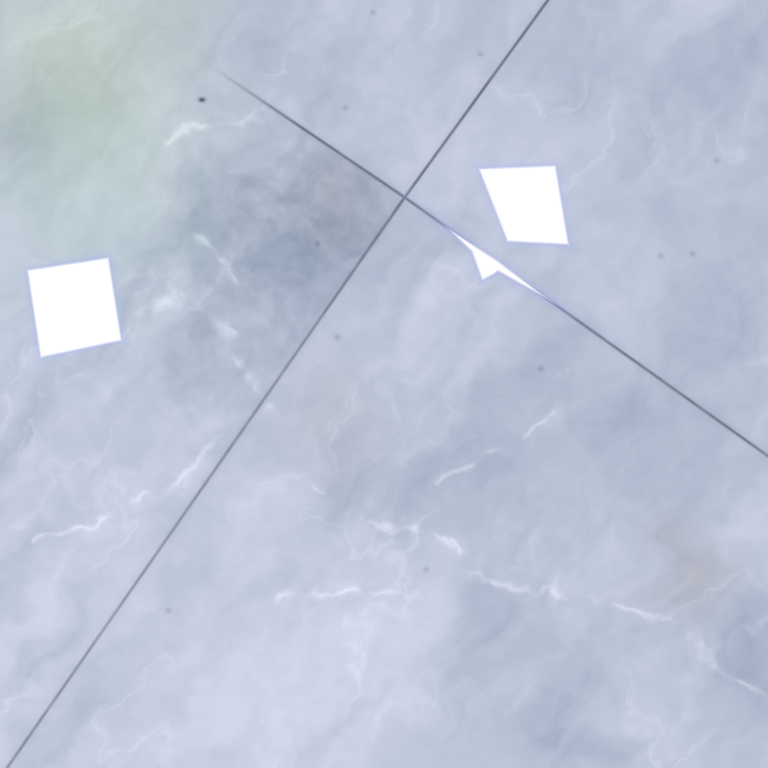
Write a WebGL 2 fragment shader that draws this texture.

```glsl
#version 300 es
precision highp float;
uniform vec2 u_resolution;
out vec4 fragColor;
#define STONE vec3(0.738, 0.770, 0.845)
#define MOSS vec3(0.755, 0.805, 0.785)
#define RUST vec3(0.73, 0.72, 0.74)
#define GROUT vec3(0.38, 0.41, 0.48)
#define HALO vec3(0.66, 0.70, 0.95)
#define CROSS vec2(0.527, 0.743)
#define SEAM_WIDTH 0.0016
#define VEIN_WIDTH 0.0045
#define VEIN_GAIN 0.075
#define GRAIN_GAIN 0.11
#define MOTTLE_GAIN 0.065

// Soft tonal patches: centre, radius, tone
const vec4 PATCHES[12] = vec4[12](
  vec4(0.45, 0.375, 0.050, -0.055), vec4(0.54, 0.36, 0.060, -0.060),
  vec4(0.64, 0.43, 0.075, -0.045), vec4(0.74, 0.51, 0.080, -0.035),
  vec4(0.98, 0.16, 0.060, -0.070), vec4(0.76, 0.04, 0.070, -0.035),
  vec4(0.64, 0.22, 0.055, -0.040), vec4(0.92, 0.82, 0.200, -0.030),
  vec4(0.18, 0.08, 0.250, 0.030), vec4(0.45, 0.12, 0.200, 0.025),
  vec4(0.08, 0.38, 0.150, 0.015), vec4(0.01, 0.84, 0.070, -0.050));
// Pale mineral veins: start, end
const vec4 VEINS[12] = vec4[12](
  vec4(0.25, 0.705, 0.31, 0.635), vec4(0.17, 0.582, 0.23, 0.605),
  vec4(0.25, 0.60, 0.34, 0.485), vec4(0.29, 0.44, 0.23, 0.36),
  vec4(0.05, 0.29, 0.20, 0.37), vec4(0.36, 0.22, 0.55, 0.235),
  vec4(0.40, 0.375, 0.52, 0.32), vec4(0.52, 0.32, 0.70, 0.235),
  vec4(0.70, 0.235, 0.88, 0.19), vec4(0.88, 0.19, 1.02, 0.09),
  vec4(0.54, 0.33, 0.72, 0.45), vec4(0.22, 0.805, 0.34, 0.865));
// Reflected lights: four clockwise corners each
const vec2 LAMPS[16] = vec2[16](
  vec2(0.036, 0.648), vec2(0.141, 0.664), vec2(0.158, 0.557), vec2(0.053, 0.535),
  vec2(0.624, 0.780), vec2(0.723, 0.784), vec2(0.740, 0.682), vec2(0.661, 0.686),
  vec2(0.586, 0.7005), vec2(0.648, 0.660), vec2(0.710, 0.613), vec2(0.630, 0.658),
  vec2(0.614, 0.675), vec2(0.654, 0.652), vec2(0.642, 0.643), vec2(0.628, 0.636));

float hash(vec2 p) {
  vec3 q = fract(p.xyx * 0.1031);
  q += dot(q, q.yzx + 33.33);
  return fract((q.x + q.y) * q.z);
}
float noise(vec2 p) {
  vec2 i = floor(p), f = fract(p);
  f = f * f * (3.0 - 2.0 * f);
  return mix(mix(hash(i), hash(i + vec2(1, 0)), f.x),
             mix(hash(i + vec2(0, 1)), hash(i + vec2(1, 1)), f.x), f.y);
}
float fbm(vec2 p) {
  float sum = 0.0, amp = 0.5;
  for (int i = 0; i < 5; i++, amp *= 0.5) {
    sum += amp * noise(p);
    p = mat2(1.6, 1.2, -1.2, 1.6) * p + 17.3;
  }
  return sum - 0.48;
}
float gauss(vec2 d, float r) { return exp(-dot(d, d) / (r * r)); }
float segment(vec2 p, vec2 a, vec2 b) {
  vec2 e = b - a;
  return length(p - a - e * clamp(dot(p - a, e) / dot(e, e), 0.0, 1.0));
}
float lampDistance(vec2 p, int k) {
  float d = -1.0;
  for (int i = 0; i < 4; i++) {
    vec2 a = LAMPS[4 * k + i], e = normalize(LAMPS[4 * k + (i + 1) % 4] - a);
    d = max(d, dot(p - a, vec2(-e.y, e.x)));
  }
  return d;
}

void main() {
  vec2 p = gl_FragCoord.xy / u_resolution, r = p - CROSS;
  float px = 1.0 / min(u_resolution.x, u_resolution.y);
  vec2 warp = vec2(fbm(p * 16.0), fbm(p * 16.0 + 40.0)), q = p + warp * 0.09;
  float seamA = 0.819 * (r.x - r.y * (r.y > 0.0 ? 0.726 : 0.697));
  float seamB = 0.819 * (r.y + r.x * (r.x > 0.0 ? 0.712 : 0.677));
  float leftTile = smoothstep(px, -px, seamA) * smoothstep(0.004, -0.004, seamB);

  // Stone: patches, diagonal streaks, mottling
  float tone = 0.0;
  for (int i = 0; i < 12; i++)
    tone += PATCHES[i].w * gauss(q - PATCHES[i].xy, PATCHES[i].z);
  float shadow = gauss((q - vec2(0.38, 0.74)) * vec2(0.75, 1.0), 0.10)
    + 0.7 * gauss(q - vec2(0.40, 0.63), 0.065) + 0.45 * gauss(q - vec2(0.28, 0.57), 0.10);
  shadow = min(shadow, 1.0) * leftTile * smoothstep(0.22, 0.25, q.x);
  vec2 along = vec2(dot(q, vec2(0.6, 0.8)), dot(q, vec2(-0.8, 0.6)));
  float mottle = fbm(p * 55.0 + warp * 2.0);
  tone += GRAIN_GAIN * (fbm(along * vec2(6.0, 22.0)) + 0.7 * fbm(q * 9.0 + 5.0));
  tone += MOTTLE_GAIN * mottle * (0.6 + 1.6 * shadow) - 0.10 * shadow;

  // Veins: placed strands, then fine broken threads
  float vein = 0.0;
  for (int i = 0; i < 12; i++) {
    float d = segment(p + warp * 0.07, VEINS[i].xy, VEINS[i].zw);
    vein = max(vein, exp(-d * d / (VEIN_WIDTH * VEIN_WIDTH)) + 0.35 * exp(-d / 0.016));
  }
  float thread = exp(-abs(fbm(along * vec2(5.0, 9.0) + 8.0)) / 0.018);
  tone += VEIN_GAIN * vein * smoothstep(0.1, 0.8, noise(p * 38.0) + mottle);
  tone += 0.04 * thread * smoothstep(0.4, 0.8, noise(p * 11.0 + 3.0));
  vec3 col = STONE + tone * vec3(1.1, 1.0, 0.92);

  // Mossy haze and rusty stains
  col = mix(col, MOSS + tone, 0.9 * gauss((q - vec2(0.11, 0.93)) * vec2(1.0, 0.8), 0.15));
  col *= mix(vec3(1.0), vec3(0.98, 1.01, 0.98), gauss(q - vec2(0.12, 0.74), 0.20));
  float rust = gauss(q - vec2(0.90, 0.25), 0.05) + 0.5 * gauss(q - vec2(0.43, 0.45), 0.06)
    + 0.5 * gauss(q - vec2(0.44, 0.75), 0.06) * leftTile;
  col = mix(col, RUST + tone, 0.5 * rust);

  // Scattered dark specks
  vec2 cell = floor(p * 26.0);
  vec2 spot = (cell + 0.2 + 0.6 * vec2(hash(cell), hash(cell + 71.0))) / 26.0;
  col -= 0.09 * step(0.97, hash(cell + 19.0)) * gauss(q - spot - warp * 0.08, 0.004);
  col -= 0.40 * gauss((p - vec2(0.263, 0.87)) * vec2(0.7, 1.0), 0.003);

  // Grout seams, worn unevenly
  float wear = 0.8 + 0.4 * noise(p * 60.0), soft = px + 0.0008;
  float lineA = smoothstep(SEAM_WIDTH + soft, SEAM_WIDTH - soft, abs(seamA));
  float lineB = smoothstep(SEAM_WIDTH + soft, SEAM_WIDTH - soft, abs(seamB));
  lineA *= wear * mix(0.55, 0.85, smoothstep(-0.25, 0.1, r.y));
  lineB *= wear * 0.8 * smoothstep(0.26, 0.40, p.x);
  col -= 0.04 * max(exp(-abs(seamA) / 0.005), exp(-abs(seamB) / 0.005) * smoothstep(0.25, 0.35, p.x));
  col = mix(col, GROUT, min(max(lineA, lineB), 1.0));

  // Lights with a blue rim
  float lamp = 1.0;
  for (int k = 0; k < 4; k++) lamp = min(lamp, lampDistance(p, k));
  col = mix(col, HALO, 0.6 * exp(-max(lamp, 0.0) / 0.004));
  col = mix(col, vec3(1.0), smoothstep(0.001 + px, -0.001 - px, lamp));
  fragColor = vec4(clamp(col, 0.0, 1.0), 1.0);
}
```
